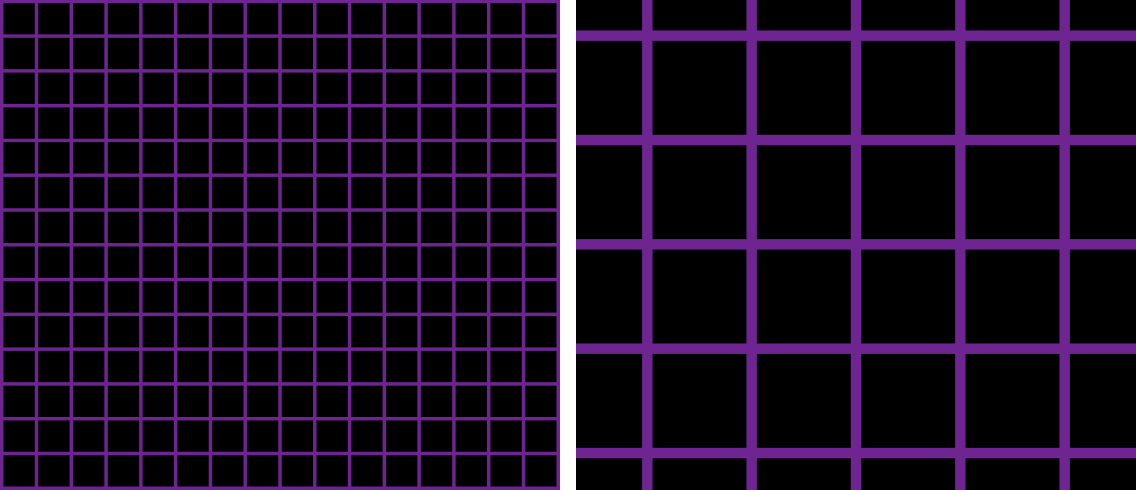
Left, the full canvas; right, a detail of the centre.
Give the GLSL for this pattern, as a Shadertoy shader.

```glsl
// Draws a flat grid of thin purple lines around square black cells.

const float COLUMNS = 16.0;     // cells across
const float LINE_WIDTH = 0.1;   // as a share of the cell pitch
const vec3 LINE_COLOR = vec3(0.43, 0.14, 0.57);
const vec3 CELL_COLOR = vec3(0.0);

// Coverage of the vertical (x) and horizontal (y) lines
vec2 lineCoverage(vec2 p, float pixel) {
    vec2 offset = abs(fract(p - 0.5 * LINE_WIDTH + 0.5) - 0.5);
    return clamp((0.5 * LINE_WIDTH - offset) / pixel + 0.5, 0.0, 1.0);
}

void mainImage(out vec4 fragColor, in vec2 fragCoord) {
    // One unit per cell; the extra line width closes the right side
    float pixel = (COLUMNS + LINE_WIDTH) / iResolution.x;
    vec2 lines = lineCoverage(fragCoord * pixel, pixel);

    // Union of both line directions
    float grid = 1.0 - (1.0 - lines.x) * (1.0 - lines.y);
    fragColor = vec4(mix(CELL_COLOR, LINE_COLOR, grid), 1.0);
}
```
